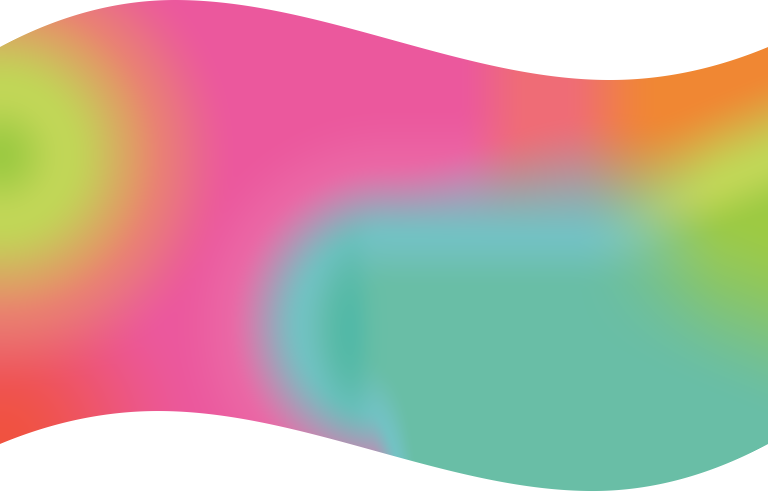
Write a WebGL 2 fragment shader that draws this background.

```glsl
#version 300 es
precision highp float;
// A wavy ribbon on white, filled with a soft mesh of colour.
// Each glow is a distance field turned into a smooth blend weight;
// the lower edge is the upper edge turned by half a circle.

#define ASPECT 1.561
#define WAVE_DROP 0.1626
#define LEFT_GLOW vec2(0.0, 0.685)
#define RED_CORNER vec2(0.0, 0.098)
#define POOL_CENTRE vec2(0.793, 0.339)
#define CORE_CENTRE vec2(0.711, 0.329)
#define SLANT 0.4

uniform vec2 u_resolution;
out vec4 fragColor;

const vec3 PINK = vec3(0.922, 0.345, 0.616);
const vec3 ROSE = vec3(0.918, 0.427, 0.659);
const vec3 CORAL = vec3(0.937, 0.424, 0.463);
const vec3 RED = vec3(0.941, 0.322, 0.250);
const vec3 ORANGE = vec3(0.941, 0.530, 0.200);
const vec3 SALMON = vec3(0.910, 0.549, 0.412);
const vec3 LIME = vec3(0.755, 0.840, 0.340);
const vec3 GREEN = vec3(0.615, 0.792, 0.260);
const vec3 AQUA = vec3(0.450, 0.760, 0.765);
const vec3 TEAL = vec3(0.412, 0.745, 0.650);
const vec3 DEEP_TEAL = vec3(0.325, 0.725, 0.655);

// Weight that is 1 inside the inner radius and 0 past the outer one.
float glow(float inner, float outer, float d) {
  return 1.0 - smoothstep(inner, outer, d);
}

// Depth of the upper edge below the top of the canvas.
float crest(float u) {
  float rise = max(0.228 - u, 0.0) / 0.228;
  float lift = max(u - 0.794, 0.0) / 0.206;
  return WAVE_DROP * smoothstep(0.228, 0.794, u)
       + 0.0955 * rise * rise - 0.067 * lift * lift;
}

// Distance from the pool's spine: round on the left, open to the lower right.
float poolDistance(vec2 p) {
  vec2 q = p - POOL_CENTRE;
  float open = q.y < 0.0 ? glow(0.752, 0.894, p.x) : 1.0;
  return length(vec2(min(q.x, 0.0), q.y * open));
}

vec3 warmBase(vec2 p, float pool) {
  vec3 c = mix(PINK, ROSE, glow(0.26, 0.45, pool));
  c = mix(c, CORAL, smoothstep(0.925, 1.077, p.x));
  c = mix(c, ORANGE, smoothstep(1.14, 1.36, p.x));
  return mix(c, RED, glow(0.0, 0.427, distance(p, RED_CORNER)));
}

vec3 addLeftGlow(vec3 c, vec2 p) {
  float r = distance(p, LEFT_GLOW);
  c = mix(c, SALMON, glow(0.254, 0.488, r));
  c = mix(c, LIME, glow(0.132, 0.335, r));
  return mix(c, GREEN, glow(0.0, 0.132, r));
}

vec3 addPool(vec3 c, vec2 p, float pool) {
  vec3 water = mix(TEAL, AQUA, smoothstep(0.07, 0.19, pool));
  vec2 q = p - CORE_CENTRE;
  q /= vec2(q.x > 0.0 ? 0.04 : 0.057, 0.152);
  water = mix(water, DEEP_TEAL, exp(-dot(q, q)));
  float spread = smoothstep(0.772, 1.22, p.x);
  float inner = mix(0.173, 0.163, spread);
  float outer = mix(0.335, 0.437, spread);
  return mix(c, water, glow(inner, outer, pool));
}

// Slanted bands of orange, lime and green that sink into the pool.
vec3 addRightGlow(vec3 c, vec2 p) {
  float depth = 1.0 - p.y;
  float lean = SLANT * (ASPECT - p.x);
  vec3 band = mix(ORANGE, LIME, smoothstep(0.142, 0.335, depth - lean));
  band = mix(band, GREEN, smoothstep(0.325, 0.44, depth - lean));
  float weight = smoothstep(1.159, 1.484, p.x);
  return mix(c, band, weight * glow(0.447, 0.854, depth + lean));
}

void main() {
  vec2 uv = gl_FragCoord.xy / u_resolution;
  vec2 p = uv * vec2(ASPECT, 1.0);
  float pool = poolDistance(p);

  vec3 ribbon = warmBase(p, pool);
  ribbon = addLeftGlow(ribbon, p);
  ribbon = addPool(ribbon, p, pool);
  ribbon = addRightGlow(ribbon, p);

  // Smooth ribbon edges, about one pixel wide.
  float above = 1.0 - crest(uv.x) - uv.y;
  float below = uv.y - crest(1.0 - uv.x) - 0.002;
  float inside = clamp(min(above, below) * u_resolution.y + 0.5, 0.0, 1.0);
  fragColor = vec4(mix(vec3(1.0), ribbon, inside), 1.0);
}
```
